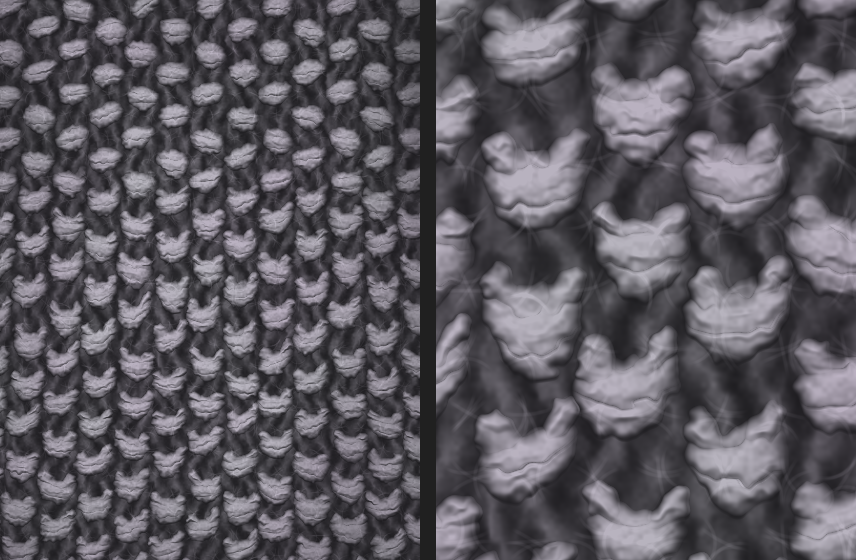
Left: the whole. Right: its middle third, enlarged.
Write a WebGL 2 fragment shader that draws this texture.

```glsl
#version 300 es
precision highp float;

uniform vec2 u_resolution;
out vec4 outColor;

const vec3 HOLLOW = vec3(0.095, 0.093, 0.103);
const vec3 WOOL = vec3(0.715, 0.708, 0.742);
const vec3 LILAC = vec3(1.02, 0.975, 1.02);
const vec2 PITCH = vec2(0.083, 0.104);
const float TAU = 6.2831853;

float hash(vec2 p) {
  vec3 q = fract(p.xyx * vec3(0.1031, 0.1030, 0.0973));
  q += dot(q, q.yzx + 33.33);
  return fract((q.x + q.y) * q.z);
}

float noise(vec2 p) {
  vec2 i = floor(p), f = fract(p);
  f = f * f * (3.0 - 2.0 * f);
  return mix(mix(hash(i), hash(i + vec2(1, 0)), f.x),
             mix(hash(i + vec2(0, 1)), hash(i + vec2(1, 1)), f.x), f.y);
}

float segment(vec2 p, vec2 a, vec2 b) {
  vec2 ab = b - a;
  return length(p - a - ab * clamp(dot(p - a, ab) / dot(ab, ab), 0.0, 1.0));
}

float dome(float r) {
  return pow(max(1.0 - r * r, 0.0), 0.6);
}

// Columns fan out toward the bottom; rows stretch around the middle
vec2 toGrid(vec2 p) {
  float spread = PITCH.x * mix(1.06, 0.95, p.y * 0.75);
  float bulge = (p.y - 0.465) / 0.16;
  return vec2((p.x - 0.49 - 0.012 * (p.y - 0.6)) / spread,
              p.y / PITCH.y + 0.3 + 0.2 * exp(-bulge * bulge));
}

// One purl bump: a bent, grooved body with two raised shoulders
float stitch(vec2 d, vec2 id, float shoulders) {
  float a = hash(id + 40.0), b = hash(id + 91.0);
  d += (vec2(a, b) - 0.5) * vec2(0.12, 0.16);
  d.y += d.x * (b - 0.6) * 0.45;
  float bent = d.y + 0.08 - (0.1 + 0.55 * shoulders) * d.x * d.x;
  float body = dome(length(vec2(d.x, bent) / vec2(0.49 + 0.06 * a, 0.36 + 0.06 * b)));
  float groove = abs(sin(bent * 9.5 + d.x * (a - 0.5) * 3.0 + b * 2.0));
  float fibre = noise(vec2(d.x * 3.5, bent * 13.0) + id * 17.0);
  body *= 0.76 + 0.2 * sqrt(groove) + 0.16 * fibre;
  vec2 side = vec2(abs(d.x), d.y);
  float ear = dome(segment(side, vec2(0.08, -0.02), vec2(0.34, 0.31)) / 0.17);
  return max(body, ear * shoulders * (0.64 + 0.25 * fibre));
}

// Sunken yarn legs seen between the bumps
float legs(vec2 g) {
  float wave = abs(sin(TAU * g.x + 0.8 * sin(TAU * g.y)));
  return 0.06 + 0.2 * wave * wave + 0.2 * noise(g * vec2(9.0, 5.0));
}

float knit(vec2 p) {
  vec2 g = toGrid(p);
  g += 0.10 * (vec2(noise(p * 22.0), noise(p * 22.0 + 50.0)) - 0.5);
  g += 0.07 * (vec2(noise(p * 110.0), noise(p * 110.0 + 80.0)) - 0.5);
  float shoulders = 1.0 - 0.8 * smoothstep(0.78, 1.05, p.y);
  float h = legs(g);
  for (int i = -1; i <= 1; i++) {
    float column = floor(g.x + 0.5) + float(i);
    float shift = 0.5 * mod(column, 2.0);
    for (int j = -1; j <= 1; j++) {
      float row = floor(g.y - shift + 0.5) + float(j);
      vec2 d = (g - vec2(column, row + shift)) * vec2(1.0, PITCH.y / PITCH.x);
      h = max(h, stitch(d, vec2(column, row), shoulders));
    }
  }
  return h;
}

// Loose curved hairs, one per cell of a scattered layer
float hairs(vec2 p, float seed) {
  vec2 q = p * 20.0 + seed * 7.3;
  vec2 id = floor(q), f = fract(q) - 0.5;
  float angle = TAU * hash(id + seed);
  f = mat2(cos(angle), sin(angle), -sin(angle), cos(angle)) * f;
  f.y += (hash(id + seed + 9.0) - 0.5) * (3.0 * f.x * f.x + 0.3);
  float line = 1.0 - smoothstep(0.01, 0.045, abs(f.y));
  return line * (1.0 - smoothstep(0.2, 0.42, abs(f.x)));
}

void main() {
  vec2 uv = gl_FragCoord.xy / u_resolution;
  vec2 p = uv * vec2(1.0, 4.0 / 3.0);

  // Relief lit from above
  float e = 0.0026;
  float h = knit(p);
  vec2 slope = (vec2(knit(p + vec2(e, 0)), knit(p + vec2(0, e))) - h) / e;
  vec3 normal = normalize(vec3(-slope * PITCH.x * 0.24, 1.0));
  float light = max(dot(normal, normalize(vec3(-0.08, 0.5, 0.86))), 0.0);
  float depth = smoothstep(0.02, 0.88, h);
  float tone = 0.05 + depth * (0.18 + 0.72 * light);

  // Fuzz, stray hairs and uneven daylight
  tone += 0.09 * (noise(p * 240.0) - 0.5) * (0.4 + depth);
  for (int k = 0; k < 4; k++) tone += 0.065 * hairs(p, float(k) * 3.7 + 1.0);
  vec2 fall = (uv - vec2(0.47, 0.54)) * vec2(1.0, 0.8);
  tone *= 1.06 - 0.75 * dot(fall, fall) + 0.14 * (noise(p * 5.0) - 0.5);
  tone *= 1.0 - 0.25 * smoothstep(0.84, 1.0, uv.x) * smoothstep(0.4, 0.9, uv.y);

  vec3 color = mix(HOLLOW, WOOL, clamp(tone, 0.0, 1.0));
  color *= mix(vec3(1.0), LILAC, noise(p * 9.0 + 30.0));
  outColor = vec4(color, 1.0);
}
```
